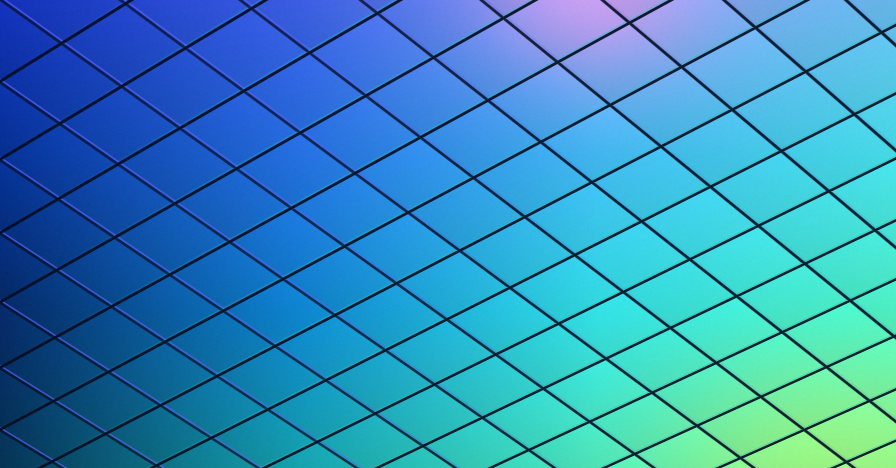
Write a WebGL 1 fragment shader that draws this pattern.

```glsl
precision highp float;
// A wall of diamond tiles seen in slight perspective, lit from blue to green.
// Inverting the projection gives two families of integer grid lines, drawn as
// dark grooves with a lit bevel, over a smooth field of blended colours.

uniform vec2 u_resolution;

// Grid projection; lengths in canvas heights, y measured down from the top
const vec2 ANCHOR = vec2(0.872, 0.4542);  // a crossing of two grooves
const float TILE_WIDTH = 0.2495;
const float ROW_HEIGHT = 0.0846;
const float ROW_TILT = 0.0379;
const float PERSPECTIVE = 0.0147;         // shrink per row
const vec2 LINE_SPACING = vec2(0.137, 0.142);

const float GROOVE_HALF = 0.0033;
const float BEVEL_OFFSET = 0.0054;
const float BEVEL_HALF = 0.0017;
const float GRAIN = 0.012;

const vec3 GROOVE = vec3(0.01, 0.05, 0.13);
const vec3 VIOLET_EDGE = vec3(0.36, 0.37, 0.96);
const vec3 TEAL_EDGE = vec3(0.08, 0.78, 0.76);
const vec3 PINK = vec3(0.80, 0.60, 0.91);
const vec3 LIME = vec3(0.64, 0.96, 0.48);

float hash(vec2 p) {
  return fract(sin(dot(p, vec2(41.3, 289.1))) * 4375.85);
}

// Blend four colours spaced evenly over 0..1
vec3 ramp(vec3 a, vec3 b, vec3 c, vec3 d, float t) {
  float k = t * 3.0;
  vec3 col = mix(a, b, clamp(k, 0.0, 1.0));
  col = mix(col, c, clamp(k - 1.0, 0.0, 1.0));
  return mix(col, d, clamp(k - 2.0, 0.0, 1.0));
}

float glow(vec2 p, vec2 centre, vec2 radius) {
  vec2 q = (p - centre) / radius;
  return exp(-dot(q, q));
}

// Colour field, with uv.y running downwards
vec3 lighting(vec2 uv) {
  vec3 top = ramp(vec3(0.07, 0.19, 0.72), vec3(0.23, 0.36, 0.88),
                  vec3(0.50, 0.61, 0.93), vec3(0.40, 0.71, 0.91), uv.x);
  vec3 upper = ramp(vec3(0.02, 0.19, 0.58), vec3(0.14, 0.43, 0.87),
                    vec3(0.25, 0.71, 0.93), vec3(0.27, 0.86, 0.90), uv.x);
  vec3 lower = ramp(vec3(0.02, 0.16, 0.40), vec3(0.05, 0.51, 0.80),
                    vec3(0.19, 0.86, 0.88), vec3(0.29, 0.94, 0.77), uv.x);
  vec3 bottom = ramp(vec3(0.02, 0.20, 0.33), vec3(0.08, 0.64, 0.68),
                     vec3(0.29, 0.91, 0.75), vec3(0.50, 0.95, 0.60), uv.x);
  vec3 col = ramp(top, upper, lower, bottom, uv.y);
  col = mix(col, PINK, 0.85 * glow(uv, vec2(0.665, -0.02), vec2(0.12, 0.17)));
  return mix(col, LIME, 0.8 * glow(uv, vec2(0.92, 1.02), vec2(0.17, 0.22)));
}

// Undo the projection: x = column offset, y = row offset from the anchor
vec2 planePosition(vec2 p) {
  vec2 d = p - ANCHOR;
  float row = (d.y - ROW_TILT * d.x)
            / (ROW_HEIGHT + PERSPECTIVE * (ROW_TILT * p.x - p.y));
  float column = (d.x + PERSPECTIVE * p.x * row) / TILE_WIDTH;
  return vec2(column, row);
}

// Soft-edged stripe of the given half width
float stripe(float d, float halfWidth, float soft) {
  return 1.0 - smoothstep(halfWidth - soft, halfWidth + soft, abs(d));
}

void main() {
  vec2 uv = gl_FragCoord.xy / u_resolution;
  uv.y = 1.0 - uv.y;
  vec2 p = uv * vec2(u_resolution.x / u_resolution.y, 1.0);
  float soft = max(0.75 / u_resolution.y, 0.0014);

  // Falling and rising lines lie where each grid coordinate is an integer
  vec2 plane = planePosition(p);
  vec2 grid = vec2(plane.x - 0.5 * plane.y, plane.x + 0.5 * plane.y);
  vec2 scale = LINE_SPACING / (1.0 + PERSPECTIVE * plane.y);
  vec2 dist = (fract(grid + 0.5) - 0.5) * scale;

  // Tiles with slight variation, inner shading and grain
  vec2 tile = fract(grid);
  vec3 col = lighting(uv);
  col *= 0.99 + 0.03 * hash(floor(grid));
  col *= 1.0 + 0.05 * (tile.x - tile.y);
  col += GRAIN * (hash(floor(p * 400.0)) - 0.5);

  // Lit bevels: violet on falling lines, teal on rising lines
  float leftSide = 1.0 - smoothstep(0.15, 0.75, uv.x);
  float violet = stripe(dist.x - BEVEL_OFFSET, BEVEL_HALF, soft);
  float teal = stripe(dist.y + BEVEL_OFFSET, BEVEL_HALF, soft);
  col = mix(col, VIOLET_EDGE, violet * (0.12 + 0.6 * leftSide));
  col = mix(col, TEAL_EDGE, teal * 0.4 * smoothstep(0.0, 0.4, uv.x));

  // Dark grooves
  float falling = stripe(dist.x, GROOVE_HALF * 0.85, soft);
  float rising = stripe(dist.y, GROOVE_HALF, soft);
  col = mix(col, GROOVE, max(falling * (0.9 - 0.2 * leftSide), rising * 0.92));

  gl_FragColor = vec4(clamp(col, 0.0, 1.0), 1.0);
}
```
